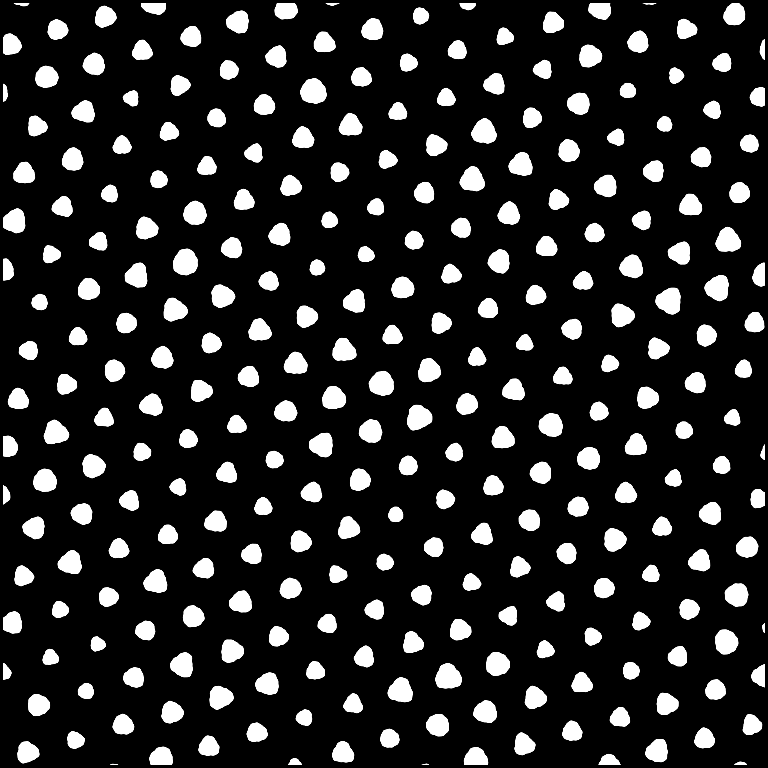
This pattern is drawn by a WebGL 2 fragment shader. Its source:

```glsl
#version 300 es
precision highp float;
// Slanted hexagonal rows of uneven, rounded-triangular white dots on black.

#define COLUMN_STEP vec2(0.0625, 0.0179)    // lattice vector along a row
#define ROW_STEP vec2(-0.01414, -0.0622)    // lattice vector to the next row
#define LATTICE_ORIGIN vec2(0.3594, 0.9258)
#define DOT_RADIUS 0.0133
#define SIZE_DRIFT 0.075                    // slow change of size over the canvas
#define SIZE_SPREAD 0.28                    // random change from dot to dot
#define JITTER 0.0024
#define TRIANGULARITY 0.085
#define ROUGHNESS 0.016
#define FRAME_WIDTH 0.004
#define EDGE_PIXELS 0.7

uniform vec2 u_resolution;
out vec4 fragColor;

const vec3 BLACK = vec3(0.0);
const vec3 WHITE = vec3(1.0);

// Four random values per lattice cell.
vec4 hash4(vec2 cell) {
  vec4 p = fract(cell.xyxy * vec4(0.1031, 0.1030, 0.0973, 0.1099));
  p += dot(p, p.wzxy + 33.33);
  return fract((p.xxyz + p.yzzw) * p.zywx);
}

// Layered sines, about -2 to 2: neighbouring dots swell and shrink together.
float sizeWave(vec2 p) {
  return sin(dot(p, vec2(9.0, 17.0)) + 1.3) + sin(dot(p, vec2(19.0, -11.0)) + 4.0);
}

// Approximate signed distance to a dot: a circle bent by a few angular waves.
float dotDistance(vec2 offset, float radius, vec4 rnd) {
  float angle = atan(offset.y, offset.x);
  float tilt = (rnd.x - 0.5) * 1.1;
  float corners = TRIANGULARITY * (0.4 + 1.2 * rnd.y);
  float stretch = 0.07 * (rnd.z - 0.3);
  float shape = 1.0 - corners * sin(3.0 * (angle - tilt))
              + stretch * cos(2.0 * angle + 6.2832 * rnd.w)
              + ROUGHNESS * sin(7.0 * angle + 40.0 * rnd.x)
              + ROUGHNESS * sin(11.0 * angle + 40.0 * rnd.y);
  return length(offset) - radius * shape;
}

// Distance to the nearest dot of the jittered lattice.
float dotField(vec2 p) {
  mat2 lattice = mat2(COLUMN_STEP, ROW_STEP);
  vec2 nearestCell = round(inverse(lattice) * (p - LATTICE_ORIGIN));
  float nearest = 1.0;
  for (int j = -1; j <= 1; j++) {
    for (int i = -1; i <= 1; i++) {
      vec2 cell = nearestCell + vec2(i, j);
      vec4 placeRnd = hash4(cell + 71.0);
      vec4 shapeRnd = hash4(cell + 193.0);
      vec2 center = LATTICE_ORIGIN + lattice * cell + (placeRnd.xy - 0.5) * JITTER;
      float scale = 1.0 + SIZE_DRIFT * sizeWave(center)
                  + SIZE_SPREAD * (placeRnd.z - 0.5);
      nearest = min(nearest, dotDistance(p - center, DOT_RADIUS * scale, shapeRnd));
    }
  }
  return nearest;
}

void main() {
  float unit = min(u_resolution.x, u_resolution.y);
  vec2 p = gl_FragCoord.xy / unit;

  // Thin dark frame cuts the dots at the canvas border.
  vec2 toBorder = min(p, u_resolution / unit - p);
  float frame = FRAME_WIDTH - min(toBorder.x, toBorder.y);

  float edge = 0.5 * EDGE_PIXELS / unit;
  float ink = 1.0 - smoothstep(-edge, edge, max(dotField(p), frame));
  fragColor = vec4(mix(BLACK, WHITE, ink), 1.0);
}
```
